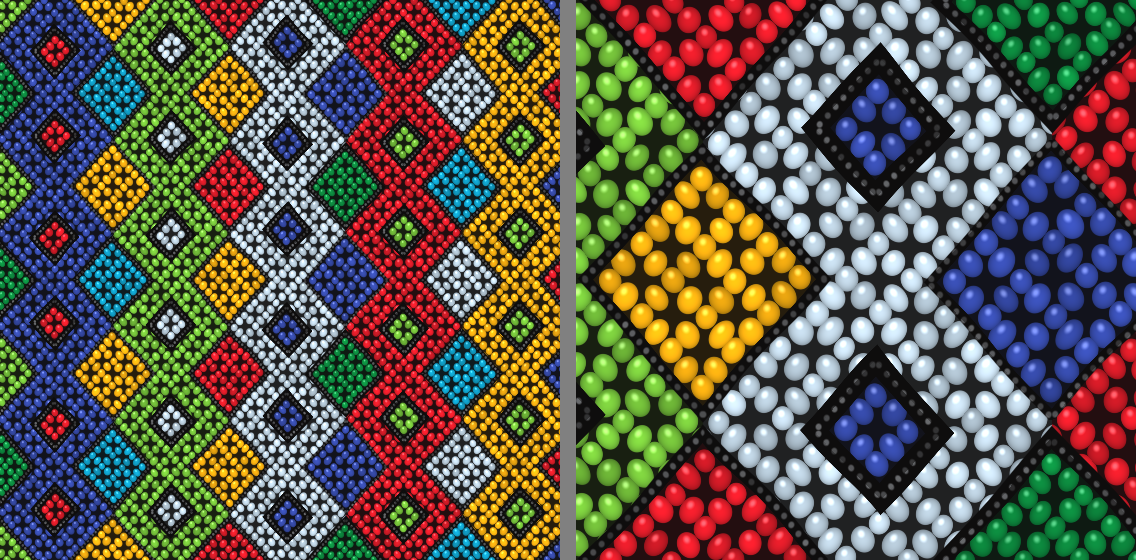
Left, the full canvas; right, a detail of the centre.
A WebGL 1 fragment shader for this pattern:

```glsl
precision highp float;
// Beaded cloth: five zigzag chains with small diamonds in their eyes and
// larger diamonds between them. Each part lies on a diagonal net of beads
// that leaves out every fourth bead; its position, size and tone vary.
uniform vec2 u_resolution;

const vec2 PITCH = vec2(0.2077, 0.16667);  // chain spacing, link height
const float FIRST_CHAIN = 0.0977;          // x of the first chain
const vec2 NET = vec2(11.0, 8.0);          // net steps per pitch
const float DIAMOND_EDGE = 4.0;            // outer rim of the big diamonds
const float EYE_EDGE = 2.45;               // outer rim of the small diamonds
const float BEAD_JITTER = 0.12;
const float TONE_RANGE = 0.24;
const float SHEEN = 0.30;

const vec3 BLUE = vec3(0.21, 0.29, 0.66);
const vec3 LIME = vec3(0.46, 0.76, 0.23);
const vec3 WHITE = vec3(0.75, 0.83, 0.89);
const vec3 RED = vec3(0.87, 0.11, 0.16);
const vec3 YELLOW = vec3(0.99, 0.70, 0.07);
const vec3 CYAN = vec3(0.06, 0.62, 0.78);
const vec3 GREEN = vec3(0.05, 0.55, 0.25);
const vec3 THREAD = vec3(0.055, 0.05, 0.05);

float hash(vec2 p) {
  return fract(sin(dot(p, vec2(41.3, 289.1))) * 4375.85);
}

vec4 pick(float i, vec4 a, vec4 b, vec4 c, vec4 d, vec4 e, vec4 f) {
  if (i < 0.5) return a;
  if (i < 1.5) return b;
  if (i < 2.5) return c;
  if (i < 3.5) return d;
  return i < 4.5 ? e : f;
}

// Offset in pitches to diagonal net steps
vec2 toNet(vec2 d) {
  d *= NET;
  return vec2(d.x + d.y, d.x - d.y);
}

float squareDist(vec2 q) {
  return max(abs(q.x), abs(q.y));
}

// Shaded oval beads on the net, up to limit steps from its middle
vec3 beads(vec2 q, float limit, vec2 seed, vec3 base, float aa) {
  float nearest = 9.0;
  float tone = 1.0;
  vec2 local = vec2(0.0);
  for (int y = -1; y <= 1; y++) {
    for (int x = -1; x <= 1; x++) {
      vec2 cell = floor(q + 0.5) + vec2(float(x), float(y));
      vec2 odd = mod(cell, 2.0);
      if (odd.x + odd.y < 0.5 || squareDist(cell) > limit + 0.5) continue;
      vec2 id = cell + seed * 17.0;
      vec2 shift = vec2(hash(id), hash(id + 7.3)) - 0.5;
      vec2 radius = vec2(0.50) + 0.11 * (1.0 - odd.yx);
      radius *= 0.95 + 0.12 * hash(id + 3.7);
      vec2 e = (q - cell - shift * BEAD_JITTER) / radius;
      float r = length(e);
      if (r < nearest) {
        nearest = r;
        local = e;
        tone = 1.0 + TONE_RANGE * (hash(id + 11.9) - 0.5);
      }
    }
  }
  float dome = 1.0 - min(nearest * nearest, 1.0);
  float glint = 1.0 - smoothstep(0.05, 0.42, length(local - vec2(-0.38, 0.18)));
  vec3 lit = base * tone * mix(0.58, 1.06, sqrt(dome)) + SHEEN * glint;
  float cover = 1.0 - smoothstep(1.0 - 2.0 * aa, 1.0 + aa, nearest);
  return mix(mix(THREAD, base, 0.1), lit, cover);
}

// Row of tiny dark beads along a square rim
vec3 rimBeads(vec2 q, float rim, float aa) {
  vec2 a = abs(q);
  float along = a.x > a.y ? q.y : q.x;
  vec2 d = vec2((fract(along * 2.0) - 0.5) * 0.5, max(a.x, a.y) - rim);
  float dotMask = 1.0 - smoothstep(0.08, 0.15 + aa, length(d));
  return dotMask * vec3(0.30, 0.31, 0.32) * (0.4 + 0.8 * hash(floor(q * 2.0)));
}

void main() {
  vec2 p = gl_FragCoord.xy / u_resolution;
  p.y = 1.0 - p.y;
  float aa = NET.x / PITCH.x / min(u_resolution.x, u_resolution.y);

  // Slight hand-made waviness
  p += 0.0011 * sin(p.yx * vec2(47.0, 39.0) + vec2(0.0, 1.7))
     + 0.0006 * sin(p.yx * vec2(113.0, 97.0) + 2.3);
  vec2 g = (p - vec2(FIRST_CHAIN, 0.0)) / PITCH;

  // Chains, with the colour of their eyes and the shift of the eyes
  float chain = floor(g.x + 0.5);
  vec3 chainColor = pick(chain, vec4(BLUE, 0.0), vec4(LIME, 0.0),
    vec4(WHITE, 0.0), vec4(RED, 0.0), vec4(YELLOW, 0.0), vec4(BLUE, 0.0)).rgb;
  vec4 eye = pick(chain, vec4(RED, 0.045), vec4(WHITE, 0.02), vec4(BLUE, -0.04),
    vec4(LIME, -0.025), vec4(LIME, 0.0), vec4(RED, 0.0));
  float link = floor(g.y);
  float flip = 1.0 - 2.0 * mod(link, 2.0);
  vec2 eyeNet = toNet(g - vec2(chain, link + 0.5 + flip * eye.a));
  float eyeDist = squareDist(eyeNet);
  vec3 color = beads(toNet(g - vec2(chain, 0.0)), 999.0, vec2(chain, 5.0), chainColor, aa);

  // Small diamonds
  vec3 inside = beads(eyeNet, 1.0, vec2(chain, link), eye.rgb, aa);
  inside = mix(inside, THREAD + rimBeads(eyeNet, 1.95, aa), smoothstep(1.5, 1.5 + aa, eyeDist));
  color = mix(inside, color, smoothstep(EYE_EDGE - aa, EYE_EDGE, eyeDist));

  // Big diamonds, colour and size alternating by row
  vec2 id = floor(g + vec2(0.0, 0.5));
  vec4 evenRow = pick(id.x + 1.0, vec4(LIME, 1.0), vec4(YELLOW, 1.05), vec4(RED, 0.97),
    vec4(GREEN, 0.90), vec4(CYAN, 0.95), vec4(BLUE, 0.97));
  vec4 oddRow = pick(id.x + 1.0, vec4(GREEN, 0.90), vec4(CYAN, 0.94), vec4(YELLOW, 1.0),
    vec4(BLUE, 1.05), vec4(WHITE, 0.98), vec4(RED, 0.97));
  vec4 diamond = mod(id.y, 2.0) < 0.5 ? evenRow : oddRow;
  vec2 q = toNet(g - id - vec2(0.5, 0.0));
  float dist = squareDist(q);
  float body = 3.5 * diamond.a;
  inside = beads(q / diamond.a, 3.0, id + 31.0, diamond.rgb, aa);
  inside = mix(inside, THREAD + rimBeads(q, body + 0.28, aa), smoothstep(body, body + aa, dist));
  float edge = DIAMOND_EDGE + 0.5 * (body - 3.5);
  color = mix(inside, color, smoothstep(edge - aa, edge + aa, dist));

  gl_FragColor = vec4(clamp(color, 0.0, 1.0), 1.0);
}
```
